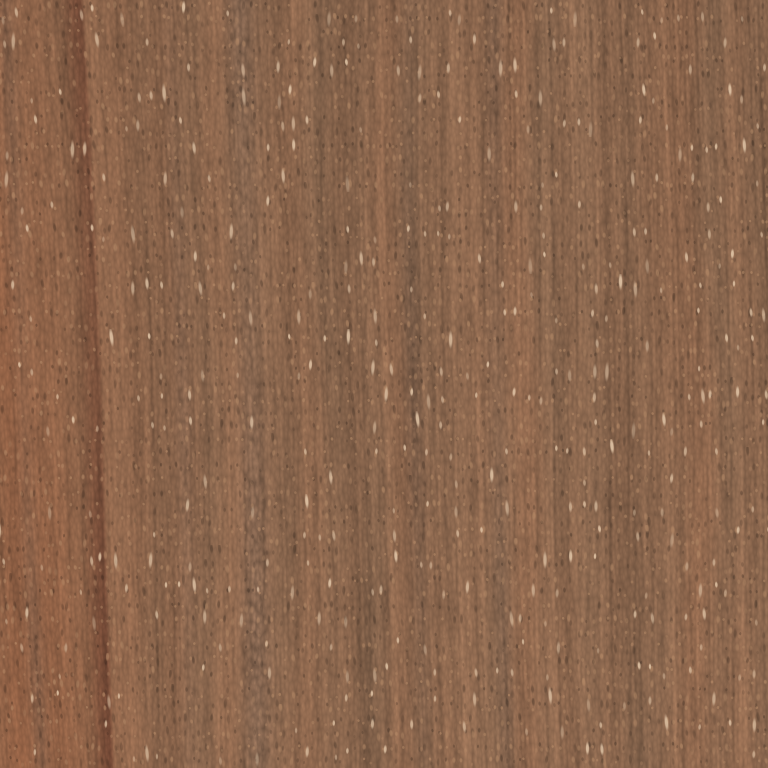
Write a WebGL 2 fragment shader that draws this texture.

```glsl
#version 300 es
precision highp float;
// Straight-grained brown wood with a dark vein, rough grey bands and short pale pores.
uniform vec2 u_resolution;
out vec4 fragColor;

vec2 hash2(vec2 p) {
    p = vec2(dot(p, vec2(127.1, 311.7)), dot(p, vec2(269.5, 183.3)));
    return fract(sin(p) * 43758.545);
}

// Cellular noise: distance to the nearest scattered point, centred on zero
float cells(vec2 p) {
    vec2 cell = floor(p);
    float nearest = 2.0;
    for (int j = -1; j <= 1; j++) {
        for (int i = -1; i <= 1; i++) {
            vec2 c = cell + vec2(i, j);
            nearest = min(nearest, length(c + hash2(c) - p));
        }
    }
    return nearest - 0.45;
}

// Layered sines across the grain that drift slowly along it
float streaks(vec2 p, float freq, float seed) {
    float sum = 0.0;
    for (int i = 0; i < 7; i++) {
        float k = float(i);
        float drift = 0.9 * sin(p.y * (2.0 + 1.3 * k) + k * seed);
        sum += sin(p.x * freq * pow(1.31, k) + seed * (k + 1.0) * 2.4 + drift);
    }
    return sum / 1.87;
}

// Scattered soft slivers along the grain, at most one in each grid cell
float flecks(vec2 p, vec2 grid, float density, vec2 radius, float seed) {
    vec2 cell = floor(p * grid);
    vec2 place = hash2(cell + seed);
    vec2 trait = hash2(cell + seed + 57.3);
    vec2 offset = p - (cell + mix(vec2(0.25), vec2(0.75), place)) / grid;
    offset.x += offset.y * (place.x - 0.5) * 0.2;
    vec2 size = radius * vec2(0.75 + 0.4 * trait.y, 0.4 + 0.8 * trait.y * trait.y);
    float body = 1.0 - smoothstep(0.4, 1.25, length(offset / size));
    return body * step(trait.x, density) * (0.4 + 0.6 * place.y);
}

void main() {
    vec2 uv = gl_FragCoord.xy / u_resolution;

    // Grain coordinates: fibres lean more towards the left edge
    float lean = mix(0.055, 0.02, smoothstep(0.0, 0.35, uv.x));
    vec2 p = uv;
    p.x += lean * (uv.y - 0.5) + 0.003 * sin(uv.y * 5.0 + uv.x * 9.0);

    // Broad bands, fine lines, fibres and surface grain
    float tone = 0.022 * streaks(p, 14.0, 1.7);
    tone += 0.024 * streaks(p, 70.0, 4.1);
    tone += 0.027 * streaks(p, 210.0, 2.9) * (0.7 + 0.5 * uv.x);
    tone -= 0.15 * cells(p * vec2(170.0, 14.0));
    tone -= 0.15 * cells(p * vec2(230.0, 100.0) + 31.0);

    // Rough bands, greyer and mottled
    float centres[5] = float[5](0.03, 0.235, 0.325, 0.54, 0.65);
    float rough = 0.0;
    for (int i = 0; i < 5; i++) {
        float d = (p.x - centres[i]) / (i == 2 ? 0.017 : 0.011);
        rough += exp(-d * d) * (i == 2 ? 1.0 : 0.6);
    }
    rough *= 0.75 + 0.25 * sin(uv.y * 7.0 + p.x * 20.0);
    tone -= rough * (0.07 + 0.3 * cells(p * vec2(130.0, 75.0) + 11.0));

    // Dark vein with a crisp right edge
    float vein = smoothstep(0.098, 0.126, p.x) * (1.0 - smoothstep(0.126, 0.133, p.x));
    vein *= 0.8 + 0.2 * sin(uv.y * 6.0 + 1.0);
    tone -= 0.2 * vein;

    // Wood colour, warmer to the left and lighter low down
    float warm = 1.0 - smoothstep(0.0, 0.3, uv.x);
    vec3 color = vec3(0.538, 0.397, 0.300);
    color += vec3(0.025, -0.015, -0.025) * warm * (1.2 - 0.6 * uv.y);
    color += vec3(0.012, 0.003, 0.0) * streaks(p, 22.0, 5.3) * 0.6;
    color = mix(color, vec3(0.50, 0.395, 0.325), 0.5 * min(rough, 1.0));
    color *= 1.0 + tone + 0.03 * (0.5 - uv.y);
    color.gb *= 1.0 - 0.1 * vein;

    // Dark pores, faint tan pores and bright cream pores
    float pores = flecks(p, vec2(110.0, 55.0), 0.4, vec2(0.0021, 0.006), 3.0);
    color *= 1.0 - 0.22 * pores;
    float tan_pores = flecks(p, vec2(120.0, 60.0), 0.4, vec2(0.0023, 0.005), 19.0);
    color = mix(color, vec3(0.72, 0.55, 0.41), 0.6 * tan_pores);
    float cream_pores = flecks(p, vec2(60.0, 28.0), 0.24, vec2(0.0024, 0.010), 41.0);
    color = mix(color, vec3(0.88, 0.77, 0.65), 0.9 * cream_pores);

    fragColor = vec4(clamp(color, 0.0, 1.0), 1.0);
}
```
